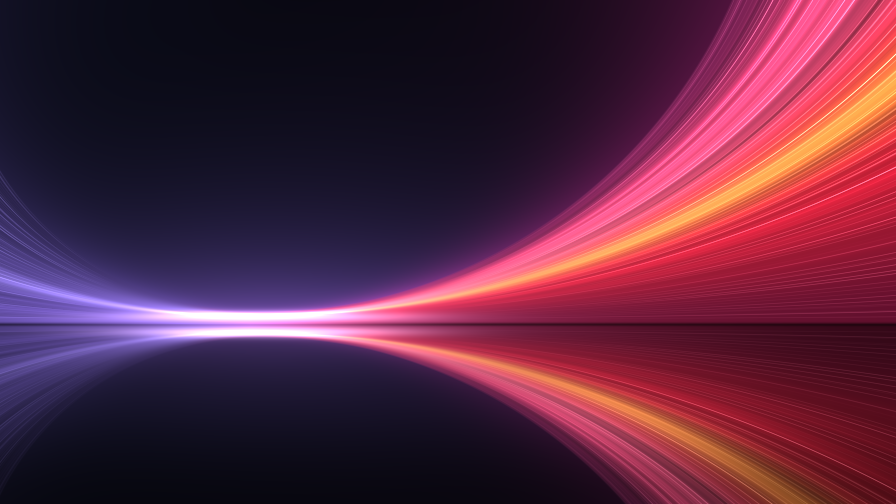
Give the GLSL for this background, as a WebGL 2 fragment shader.

```glsl
#version 300 es
precision highp float;
// Fans of glowing filaments sweep out of one bright point above a dark mirror floor.
uniform vec2 u_resolution;
out vec4 fragColor;

// Layout, in units of canvas height
const float HORIZON = 0.3565;
const float FOCUS_X = 0.28;        // fraction of canvas width
const float LIFT = 0.010;          // height of the fan base over the floor
const float WAIST = 0.022;         // thickness of the fan at its focus
const float RADIUS_LEFT = 0.61;
const float RADIUS_RIGHT = 1.065;
const float MIRROR_SCALE = 0.95;

// Palette
const vec3 NIGHT = vec3(0.012, 0.022, 0.045);
const vec3 DUSK = vec3(0.045, 0.025, 0.065);
const vec3 VIOLET = vec3(0.30, 0.23, 0.50);
const vec3 LILAC = vec3(0.66, 0.61, 0.92);
const vec3 WINE = vec3(0.36, 0.05, 0.16);
const vec3 CRIMSON = vec3(0.80, 0.11, 0.20);
const vec3 AMBER = vec3(0.98, 0.56, 0.20);
const vec3 ROSE = vec3(0.80, 0.22, 0.40);
const vec3 MAGENTA = vec3(0.58, 0.16, 0.40);
const vec3 PINK = vec3(0.98, 0.62, 0.72);
const vec3 CREAM = vec3(1.0, 0.91, 0.72);

float hash(float n) {
    return fract(sin(n * 127.1 + 11.7) * 43758.5453);
}

float noise(float x) {
    float i = floor(x), f = fract(x);
    return mix(hash(i), hash(i + 1.0), f * f * (3.0 - 2.0 * f));
}

float bell(float x, float center, float width) {
    float t = (x - center) / width;
    return exp(-t * t);
}

// Soft bands across the fan, from -0.5 to 0.5; bands finer than a pixel fade out
float bands(float s, float pixel) {
    float sum = 0.0, freq = 26.0, gain = 0.5;
    for (int i = 0; i < 4; i++) {
        float visible = 1.0 - smoothstep(0.25, 0.8, freq * pixel);
        sum += (noise(s * freq + float(i) * 37.0) - 0.5) * gain * visible;
        freq *= 2.1;
        gain *= 0.8;
    }
    return sum;
}

// Thin bright strands, one in each cell of the fan
float hairs(float s, float pixel, float count, float seed) {
    float id = floor(s * count);
    float center = 0.3 + 0.4 * hash(id + seed);
    float offset = abs(fract(s * count) - center) / count;
    float thin = 0.0022;
    float halfWidth = max(thin, pixel);
    float power = pow(hash(id + seed + 50.0), 2.0);
    float visible = 1.0 - smoothstep(0.3, 0.9, pixel * count);
    return power * visible * thin / halfWidth * (1.0 - smoothstep(0.0, halfWidth, offset));
}

// Colour across the right fan, from floor (0) to outer edge (1)
vec3 warmRamp(float s) {
    vec3 c = mix(WINE, CRIMSON, smoothstep(0.0, 0.42, s));
    c = mix(c, AMBER, 0.9 * bell(s, 0.525, 0.065));
    c = mix(c, ROSE, smoothstep(0.58, 0.72, s));
    return mix(c, MAGENTA, smoothstep(0.8, 1.0, s));
}

void main() {
    vec2 p = gl_FragCoord.xy / u_resolution.y;
    float aspect = u_resolution.x / u_resolution.y;
    float d = p.x - FOCUS_X * aspect;
    float height = abs(p.y - HORIZON);
    float mirrored = 1.0 - smoothstep(-0.0015, 0.0015, p.y - HORIZON);

    // Circles tangent at the focus: s is their curvature, 1 at the outer edge
    float right = smoothstep(-0.15, 0.25, d);
    float radius = mix(RADIUS_LEFT, RADIUS_RIGHT, right) * mix(1.0, MIRROR_SCALE, mirrored);
    float h = height - LIFT;
    float spread = d * d + h * h + WAIST;
    float s = 2.0 * radius * h / spread;
    float pixel = 2.0 * radius / spread / u_resolution.y;
    float q = max(s, 0.0);
    float inside = 1.0 - smoothstep(1.0 - pixel, 1.012 + pixel, s);

    // Night sky and the haze around the fan
    vec3 color = mix(NIGHT, DUSK, smoothstep(0.0, 0.9, p.x / aspect));
    color += VIOLET * exp(-height * 5.0 - d * d * 1.5) * mix(0.95, 0.5, mirrored);
    vec3 halo = mix(VIOLET * 0.25, vec3(0.27, 0.05, 0.17), right);
    color += halo * exp(-max(s - 1.0, 0.0) * 2.5) * mix(1.0, 0.45, mirrored);

    // Filament texture
    float streak = bands(q, pixel);
    float fine = hairs(q, pixel, 34.0, 3.0) + 0.7 * hairs(q, pixel, 75.0, 19.0);
    float near = exp(-abs(d) * 2.2);

    // Right fan: solid, warm bands
    vec3 warm = warmRamp(q) * (1.0 + streak * smoothstep(0.1, 0.55, q) * 0.9);
    warm = mix(warm, vec3(0.90, 0.32, 0.52), near * 0.75);
    warm += mix(PINK, CREAM, bell(q, 0.52, 0.1)) * fine * mix(0.3, 0.6, smoothstep(0.1, 0.6, q));
    warm += CREAM * bell(q, 0.62, 0.17) * exp(-max(d, 0.0) * 1.9) * (0.75 + streak * 0.5);
    warm *= mix(1.0, 0.78 - 0.25 * smoothstep(0.6, 1.3, d) * (1.0 - q), mirrored);
    float warmCover = 1.0 - smoothstep(0.8, 1.0, q) * (0.3 - streak * 0.5);

    // Left fan: sheer, cool strands
    float sheer = mix(0.5, 0.15, smoothstep(0.3, 1.0, q)) * (1.0 + streak);
    vec3 cool = color * 0.8 + VIOLET * sheer + LILAC * fine * mix(0.85, 0.3, mirrored);
    cool += LILAC * bell(q, 0.36, 0.07) * exp(-abs(d) * 2.0) * mix(0.7, 0.3, mirrored);
    cool += LILAC * bell(q, 0.45, 0.35) * exp(-abs(d) * 6.0) * 0.7;

    vec3 fan = mix(cool, warm, right);
    color = mix(color, fan, inside * mix(1.0, clamp(warmCover, 0.0, 1.0), right));

    // White-hot waist and its bloom
    color += vec3(1.0, 0.86, 0.95) * bell(height, 0.015, 0.010) * bell(d, 0.03, 0.26) * 0.8;
    color += vec3(0.55, 0.30, 0.62) * exp(-height * 17.0) * bell(d, 0.06, 0.4) * 0.35;

    // Dark seam where the floor meets the light
    float seam = bell(p.y, HORIZON, 0.0035) * smoothstep(0.05, 0.5, abs(d));
    color *= 1.0 - 0.5 * seam;
    color *= 1.0 - 0.35 * mirrored * smoothstep(0.15, 0.36, height);

    fragColor = vec4(clamp(color, 0.0, 1.0), 1.0);
}
```
